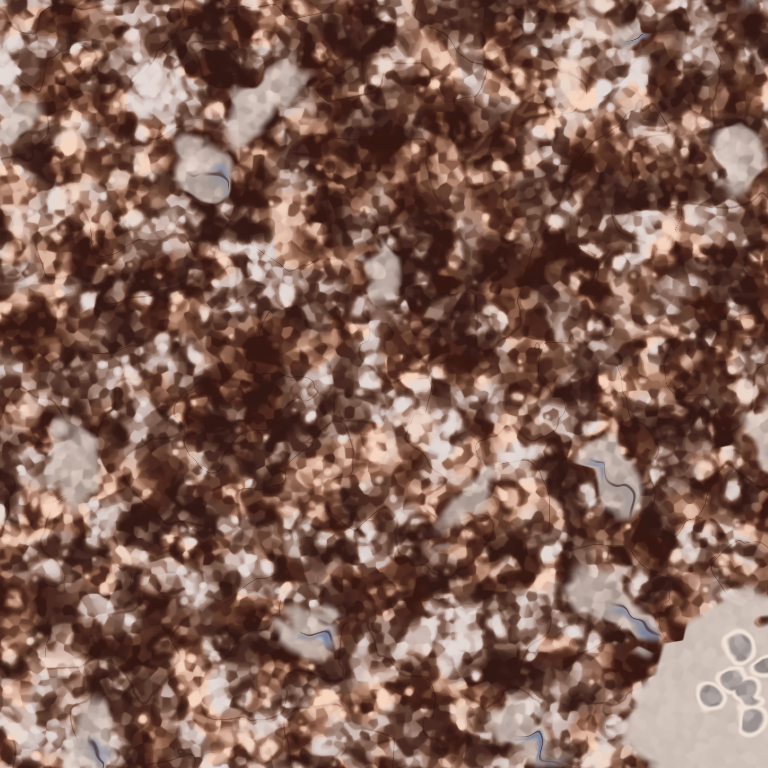
This texture is drawn by a Shadertoy shader. Its source:

```glsl
// Brown stained tissue section: mottled matrix, pale pockets with blue streaks, an open lumen.
#define CONTRAST 5.6
#define BIAS -0.22
#define WARP 0.016
#define POCKET_GRID 6.0
#define POCKET_SHARE 0.40
#define VACUOLE_GRID 24.0
#define VACUOLE_SHARE 0.30
#define SPECK_GRID 52.0
#define SPECK_SHARE 0.16
#define LUMEN_CENTER vec2(1.03, 0.03)
#define LUMEN_RADIUS 0.19

const vec3 UMBER = vec3(0.20, 0.09, 0.07);
const vec3 DARK  = vec3(0.29, 0.16, 0.13);
const vec3 BROWN = vec3(0.39, 0.26, 0.20);
const vec3 TAN   = vec3(0.52, 0.38, 0.32);
const vec3 BEIGE = vec3(0.66, 0.53, 0.47);
const vec3 PALE  = vec3(0.82, 0.73, 0.69);
const vec3 CREAM = vec3(0.91, 0.85, 0.81);
const vec3 GREY  = vec3(0.64, 0.60, 0.59);
const vec3 BLUE  = vec3(0.42, 0.48, 0.62);

vec3 hash3(vec2 p) {
    vec3 q = fract(vec3(p.xyx) * vec3(0.1031, 0.1030, 0.0973));
    q += dot(q, q.yxz + 33.33);
    return fract((q.xxy + q.yzz) * q.zyx);
}

// Cellular noise: random cell values blended softly, centred on zero
float mosaic(vec2 p) {
    vec2 id = floor(p), f = fract(p);
    float sum = 0.0, total = 0.0;
    for (int y = -1; y <= 1; y++)
    for (int x = -1; x <= 1; x++) {
        vec2 g = vec2(x, y);
        vec3 h = hash3(id + g + 61.0);
        vec2 d = g + h.xy - f;
        float w = exp(-8.0 * dot(d, d));
        sum += w * h.z;
        total += w;
    }
    return sum / total - 0.5;
}

// Distance to scattered round grains, in cell units
float grains(vec2 p, float share, float radius) {
    vec2 id = floor(p), f = fract(p);
    float dist = 1.0;
    for (int y = -1; y <= 1; y++)
    for (int x = -1; x <= 1; x++) {
        vec2 g = vec2(x, y);
        vec3 h = hash3(id + g + 17.0);
        if (h.z < share)
            dist = min(dist, length(g + h.xy - f) - radius * (0.6 + 0.6 * h.z / share));
    }
    return dist;
}

// Scattered tilted ellipses: local position, distance, random value
vec4 pockets(vec2 p) {
    vec2 id = floor(p), f = fract(p);
    vec4 best = vec4(0.0, 0.0, 1.0, 0.0);
    for (int y = -1; y <= 1; y++)
    for (int x = -1; x <= 1; x++) {
        vec2 g = vec2(x, y);
        vec3 h = hash3(id + g + 5.0), shape = hash3(id + g + 93.0);
        float a = 2.4 * (shape.x - 0.35);
        vec2 q = mat2(cos(a), -sin(a), sin(a), cos(a)) * (f - g - h.xy);
        vec2 radii = vec2(0.12 + 0.09 * shape.y, 0.20 + 0.24 * shape.z);
        float d = (length(q / radii) - 1.0) * radii.x;
        if (h.z < POCKET_SHARE && d < best.z) best = vec4(q, d, shape.y);
    }
    return best;
}

// Tone from 0 to 1 to stain colour
vec3 stain(float t) {
    vec3 c = mix(UMBER, DARK, smoothstep(0.0, 0.10, t));
    c = mix(c, BROWN, smoothstep(0.10, 0.32, t));
    c = mix(c, TAN, smoothstep(0.32, 0.57, t));
    c = mix(c, BEIGE, smoothstep(0.57, 0.78, t));
    c = mix(c, PALE, smoothstep(0.78, 0.92, t));
    return mix(c, CREAM, smoothstep(0.92, 1.0, t));
}

void mainImage(out vec4 fragColor, in vec2 fragCoord) {
    vec2 uv = fragCoord / iResolution.y;
    vec2 wobble = vec2(mosaic(uv * 30.0), mosaic(uv * 30.0 + 71.3));
    vec2 p = uv + WARP * wobble;

    // Mottled matrix crossed by thin dark strands
    float fine = mosaic(uv * 88.0 + 3.7);
    float tone = 0.28 * mosaic(p * 8.0) + 0.45 * mosaic(p * 19.0 + 11.0)
               + 0.55 * mosaic(p * 41.0 + 29.0) + 0.42 * fine;
    tone = tone * CONTRAST + BIAS;
    tone -= 0.6 * (1.0 - smoothstep(0.0, 0.06, abs(mosaic(p * 16.0 + 47.0))));

    // Small vacuoles with dark rims, and bright specks
    float vacuole = grains(p * VACUOLE_GRID, VACUOLE_SHARE, 0.30);
    tone += 1.5 * (1.0 - smoothstep(-0.14, 0.06, vacuole));
    tone -= 0.7 * exp(-90.0 * (vacuole - 0.13) * (vacuole - 0.13));
    tone += 1.4 * (1.0 - smoothstep(-0.2, 0.12, grains(uv * SPECK_GRID, SPECK_SHARE, 0.28)));
    vec3 col = stain(0.5 + 0.5 * tanh(0.8 * tone));
    col *= mix(vec3(0.98, 1.0, 1.03), vec3(1.06, 0.98, 0.92), smoothstep(-0.2, 0.3, mosaic(p * 27.0 + 83.0)));

    // Pale pockets, some with a blue streak and a dark thread
    vec4 pocket = pockets((uv + 0.035 * wobble) * POCKET_GRID);
    float inside = 1.0 - smoothstep(-0.05, 0.03, pocket.z);
    vec3 paleFill = PALE + vec3(-0.02, 0.01, 0.02) + 0.16 * fine + 0.10 * wobble.x;
    col = mix(col, paleFill, 0.88 * inside);
    float side = pocket.x + 0.05 * sin(pocket.y * 14.0) + 0.02;
    float streak = inside * step(0.45, pocket.w) * (1.0 - smoothstep(0.02, 0.10, abs(side)))
                 * smoothstep(0.12, -0.04, pocket.y);
    col = mix(col, mix(BLUE, GREY, smoothstep(-0.2, 0.3, wobble.y)), 0.85 * streak);
    col = mix(col, DARK, 0.7 * streak * (1.0 - smoothstep(0.004, 0.022, abs(side - 0.03))));

    // Open lumen holding a cluster of grey cells with white outlines
    float lumen = length(uv - LUMEN_CENTER) - LUMEN_RADIUS + 0.06 * wobble.x + 0.10 * mosaic(uv * 9.0);
    col = mix(col, PALE + vec3(-0.01, 0.02, 0.03) + 0.05 * fine, 1.0 - smoothstep(-0.014, 0.008, lumen));
    float cell = 1.0;
    for (int i = 0; i < 7; i++) {
        float k = float(i), a = 2.4 * k;
        vec2 c = vec2(0.975, 0.10) + 0.024 * sqrt(k) * vec2(cos(a), sin(a));
        cell = min(cell, length(uv + 0.012 * wobble - c) - 0.016);
    }
    col = mix(col, CREAM + 0.03, 1.0 - smoothstep(0.002, 0.007, cell));
    col = mix(col, GREY + 0.2 * fine, 1.0 - smoothstep(-0.004, 0.001, cell));

    fragColor = vec4(clamp(col, 0.0, 1.0), 1.0);
}
```
